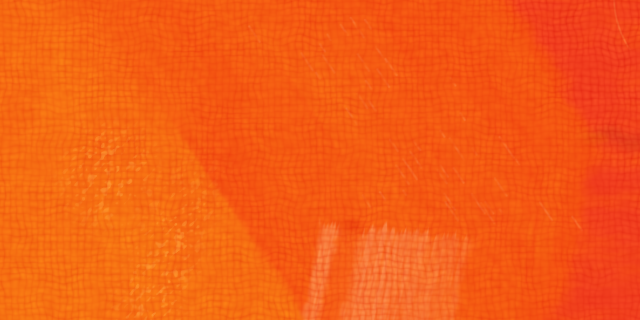
A Shadertoy shader for this texture:

```glsl
// Orange and red paint in broad diagonal strokes on woven canvas, with a dry peach dab.
const vec3 YELLOW_ORANGE = vec3(0.965, 0.465, 0.07);
const vec3 DEEP_ORANGE = vec3(0.955, 0.31, 0.068);
const vec3 RED = vec3(0.94, 0.235, 0.115);
const vec3 PEACH = vec3(0.97, 0.49, 0.25);
const vec3 FLECK = vec3(0.98, 0.57, 0.20);
const vec2 STROKE_DIR = vec2(0.56, -0.828);  // direction of the broad brush
const float THREADS = 47.0;                  // threads per canvas height
const float WEAVE_DEPTH = 0.21;
const float MOTTLE = 0.11;
const float PATCHINESS = 0.42;
const int SCRATCHES = 44;
const float PI = 3.14159265;

float hash(vec2 p) {
    return fract(sin(dot(p, vec2(12.9898, 78.233))) * 43758.5453);
}

float noise(vec2 p) {
    vec2 i = floor(p), f = fract(p);
    f = f * f * (3.0 - 2.0 * f);
    return mix(mix(hash(i), hash(i + vec2(1, 0)), f.x),
               mix(hash(i + vec2(0, 1)), hash(i + vec2(1, 1)), f.x), f.y);
}

float fbm(vec2 p) {
    float sum = 0.0, amp = 0.5;
    for (int i = 0; i < 4; i++) {
        sum += amp * noise(p);
        p = p * 2.03 + 17.1;
        amp *= 0.5;
    }
    return sum / 0.9375;
}

// Signed distance to the line a-b, positive on its left side
float side(vec2 p, vec2 a, vec2 b) {
    vec2 d = normalize(b - a), q = p - a;
    return d.x * q.y - d.y * q.x;
}

float segment(vec2 p, vec2 a, vec2 d) {
    return length(p - a - d * clamp(dot(p - a, d) / dot(d, d), 0.0, 1.0));
}

// Height of an uneven plain weave, centred near zero
float weave(vec2 p) {
    vec2 wobble = vec2(noise(p * 15.0), noise(p * 15.0 + 40.0)) * 0.9;
    vec2 s = sin(PI * (p * THREADS + wobble));
    float over = 0.5 + 0.5 * s.x * s.y;
    return mix(abs(s.x), abs(s.y), over) - 0.64;
}

vec3 paint(float tone) {
    vec3 c = mix(YELLOW_ORANGE, DEEP_ORANGE, clamp(tone / 0.75, 0.0, 1.0));
    return mix(c, RED, smoothstep(0.75, 1.0, tone));
}

void mainImage(out vec4 fragColor, in vec2 fragCoord) {
    vec2 p = fragCoord / iResolution.y;
    p.x *= 2.0 * iResolution.y / iResolution.x;
    float pixel = 1.0 / iResolution.y;
    float cloth = weave(p);
    vec2 brush = vec2(dot(p, STROKE_DIR), dot(p, vec2(-STROKE_DIR.y, STROKE_DIR.x)));
    float bristle = noise(brush * vec2(3.0, 60.0)) - 0.5;
    float wobble = (fbm(p * 9.0) - 0.5) * 0.06;

    // Yellow ground on the left
    float tone = 0.11 + 0.20 * p.y + 0.05 * p.x;
    tone += PATCHINESS * (fbm(p * vec2(5.0, 3.5) + 3.0) - 0.5);
    tone += 0.10 * (noise(p * vec2(26.0, 9.0)) - 0.5);

    // Wide diagonal stroke across the middle
    float strokeEdge = side(p, vec2(0.56, 0.61), vec2(0.92, 0.04)) + wobble + 0.03 * bristle;
    float softness = mix(0.03, 0.2, smoothstep(0.45, 0.9, p.y));
    float strokeTone = 0.60 + 0.06 * sin(brush.y * 7.0 - 3.5) + 0.13 * bristle
                     + 0.26 * (fbm(brush * vec2(2.5, 9.0)) - 0.5);
    tone = mix(tone, strokeTone, smoothstep(-softness, softness, strokeEdge));

    // Upright bristle marks beside the red flank
    float flankMarks = smoothstep(0.22, 0.05, abs(p.x - 1.72)) * smoothstep(0.55, 0.35, p.y);
    float flankU = p.x - 0.2 * p.y;
    tone += 0.22 * flankMarks * (noise(vec2(flankU * 55.0, p.y * 4.0)) - 0.55);

    // Red wedge above and red flank below, meeting at the right
    float upper = side(p, vec2(1.56, 1.0), vec2(1.82, 0.57)) + wobble * 1.5;
    float lower = side(p, vec2(1.82, 0.57), vec2(1.68, 0.0)) + wobble * 1.5;
    float wedge = smoothstep(-0.04, 0.08, upper);
    float red = max(wedge, smoothstep(-0.07, 0.11, lower));
    tone = mix(tone, 0.94 + 0.28 * (fbm(p * vec2(7.0, 16.0)) - 0.5), red);
    vec3 color = paint(tone);
    float ridge = smoothstep(0.05, 0.0, abs(p.y - 0.57 + wobble)) * smoothstep(1.78, 1.88, p.x);
    color *= 1.0 - 0.05 * ridge;

    // Dry brush flecks on the yellow ground
    vec2 dry = vec2(p.x + p.y, p.y - p.x);
    float grain = noise(dry * vec2(30.0, 80.0)) * 0.6 + 0.4 * noise(p * 100.0);
    float dryArea = smoothstep(0.17, 0.0, abs(p.x - 0.52 - 0.35 * (p.y - 0.2)))
                  * smoothstep(0.60, 0.2, p.y);
    dryArea = max(dryArea, smoothstep(0.22, 0.02, length((p - vec2(0.34, 0.45)) * vec2(1.0, 0.9))));
    color = mix(color, FLECK, 0.7 * dryArea * smoothstep(0.52, 0.80, grain + 0.16 * cloth));

    // Short pale scratches along the broad stroke
    for (int i = 0; i < SCRATCHES; i++) {
        float k = float(i);
        float along = hash(vec2(k, 2.0));
        vec2 start = vec2(0.95 + 0.55 * (1.0 - along) * hash(vec2(k, 1.0)) + 0.5 * (along - 0.5)
                          * (hash(vec2(k, 5.0)) - 0.9), 0.30 + 0.65 * along);
        start.x += 0.35 * hash(vec2(k, 7.0));
        vec2 reach = STROKE_DIR * (0.01 + 0.07 * hash(vec2(k, 3.0)));
        float line = smoothstep(0.0035 + pixel, 0.0, segment(p, start, reach));
        color = mix(color, PEACH, 0.55 * line * noise(p * 75.0 + k));
    }

    // Peach dab with upright bristle marks and a bare gap
    float u = p.x - 0.22 * p.y;
    float hairs = noise(vec2(u * 85.0, p.y * 5.0)) * 0.55 + noise(vec2(u * 170.0, p.y * 14.0)) * 0.45;
    float top = 0.30 - 0.08 * (p.x - 1.1) + 0.05 * (hairs - 0.5) + 0.4 * wobble;
    float rough = u + wobble * 0.5 + 0.02 * (noise(p * 45.0) - 0.5);
    float dab = smoothstep(0.93, 0.955, rough) * smoothstep(1.44, 1.40, rough)
              * smoothstep(top, top - 0.025, p.y);
    float gap = smoothstep(0.975, 1.01, rough) * smoothstep(1.085, 1.05, rough);
    float cover = mix(0.9, 0.45, smoothstep(1.15, 1.43, u)) * (0.3 + 1.05 * hairs + 0.35 * cloth);
    color = mix(color, PEACH, clamp(dab * cover * (1.0 - 0.88 * gap), 0.0, 1.0));
    float blot = smoothstep(0.05, 0.01, length((p - vec2(1.10, 0.297)) * vec2(0.85, 1.3)) + wobble * 0.5);
    color = mix(color, vec3(0.92, 0.25, 0.05), 0.7 * blot);

    // Pale hair in the red corner
    float hair = abs(p.x - 1.92 - 2.0 * (1.0 - p.y) * (1.0 - p.y));
    color = mix(color, PEACH, 0.4 * smoothstep(0.003 + pixel, 0.0, hair) * smoothstep(0.83, 0.87, p.y));

    // Canvas relief and fine mottling, strongest in the red wedge
    float relief = cloth * WEAVE_DEPTH * (0.45 + 1.0 * noise(p * 20.0)) * (1.0 + 0.7 * wedge);
    relief += MOTTLE * (noise(p * vec2(38.0, 55.0)) - 0.5);
    relief += 0.5 * MOTTLE * (noise(p * vec2(60.0, 100.0) + 9.0) - 0.5);
    color *= 1.0 + relief * vec3(0.14, 1.0, 1.1);
    fragColor = vec4(clamp(color, 0.0, 1.0), 1.0);
}
```
